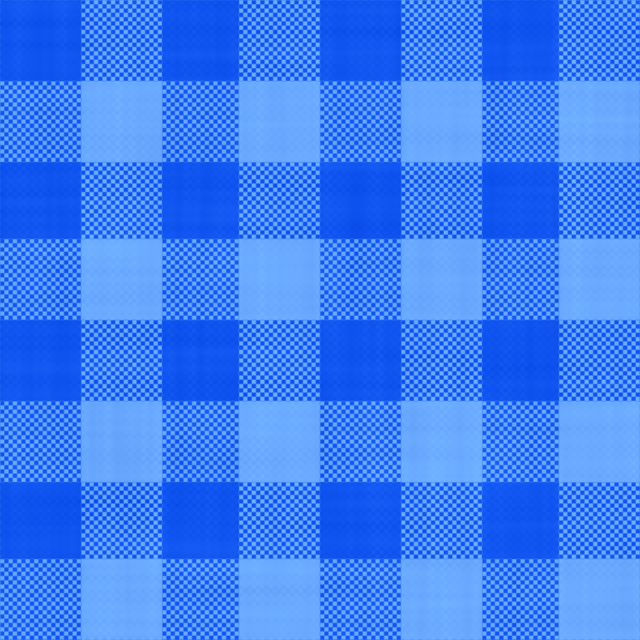
Write a Shadertoy shader that draws this pattern.

```glsl
// Gingham cloth in two blues: dark and light thread bands cross in a plain weave.
// Warp and weft alternate on top thread by thread, so mixed blocks turn into
// fine checks; stretched gradient noise gives the faint streaks of the yarn.

#define REPEATS 4.0                    // dark + light band pairs per side
#define THREADS 150.0                  // threads per side
#define SOFTNESS 0.36                  // blur of thread edges, in threads
#define STREAK 0.050                   // strength of the yarn streaks
#define RELIEF 0.006                   // shading of over and under crossings
#define DARK_BLUE vec3(0.06, 0.33, 0.94)
#define LIGHT_BLUE vec3(0.415, 0.665, 1.0)

vec2 hashGradient(vec2 cell) {
    vec3 h = fract(cell.xyx * vec3(0.1031, 0.1030, 0.0973));
    h += dot(h, h.yzx + 33.33);
    float angle = 6.2832 * fract((h.x + h.y) * h.z);
    return vec2(cos(angle), sin(angle));
}

float gradientNoise(vec2 p) {
    vec2 i = floor(p), f = p - i;
    vec2 u = f * f * f * (f * (f * 6.0 - 15.0) + 10.0);
    vec2 e = vec2(1.0, 0.0);
    float a = dot(hashGradient(i), f);
    float b = dot(hashGradient(i + e), f - e);
    float c = dot(hashGradient(i + e.yx), f - e.yx);
    float d = dot(hashGradient(i + e.xx), f - e.xx);
    return mix(mix(a, b, u.x), mix(c, d, u.x), u.y);
}

// 0 for a dark thread, 1 for a light one; bands snap to whole threads
float threadIsLight(float index) {
    return step(0.5, fract((index + 0.45) * REPEATS / THREADS));
}

// Band value with a soft step at the nearest thread edge
float bandLight(float t, float width) {
    float edge = floor(t + 0.5);
    float blend = clamp((t - edge) / width + 0.5, 0.0, 1.0);
    return mix(threadIsLight(edge - 1.0), threadIsLight(edge), blend);
}

// Soft square wave, +1 on even threads and -1 on odd ones
float alternate(float t, float width) {
    float edgeDistance = 0.5 - abs(fract(t) - 0.5);
    float parity = 1.0 - 2.0 * mod(floor(t), 2.0);
    return parity * clamp(2.0 * edgeDistance / width, 0.0, 1.0);
}

// Uneven dye: coarse and fine streaks drawn out along the thread
float yarnStreak(float across, float along, float seed) {
    float coarse = gradientNoise(vec2(across * 0.19 + seed, along * 0.014));
    float fine = gradientNoise(vec2(across * 0.57 + seed, along * 0.022 + 7.3));
    return coarse + 0.7 * fine;
}

void mainImage(out vec4 fragColor, in vec2 fragCoord) {
    // Thread coordinates, counted from the upper left
    vec2 uv = fragCoord / iResolution.y;
    vec2 t = THREADS * vec2(uv.x, 1.0 - uv.y);
    float width = max(SOFTNESS, THREADS / iResolution.y);

    // Plain weave: warp lies on top where both parities agree
    float crossing = alternate(t.x, width) * alternate(t.y, width);
    float warpOnTop = 0.5 + 0.5 * crossing;
    float light = mix(bandLight(t.y, width), bandLight(t.x, width), warpOnTop);
    vec3 color = mix(DARK_BLUE, LIGHT_BLUE, light);

    // Streaks of both thread sets, stronger for the one on top
    float warpStreak = yarnStreak(t.x, t.y, 3.7);
    float weftStreak = yarnStreak(t.y, t.x, 51.2);
    float shade = STREAK * mix(weftStreak, warpStreak, 0.3 + 0.4 * warpOnTop);
    shade += RELIEF * crossing;
    color += shade * vec3(0.8, 1.0, 0.6);

    fragColor = vec4(clamp(color, 0.0, 1.0), 1.0);
}
```
